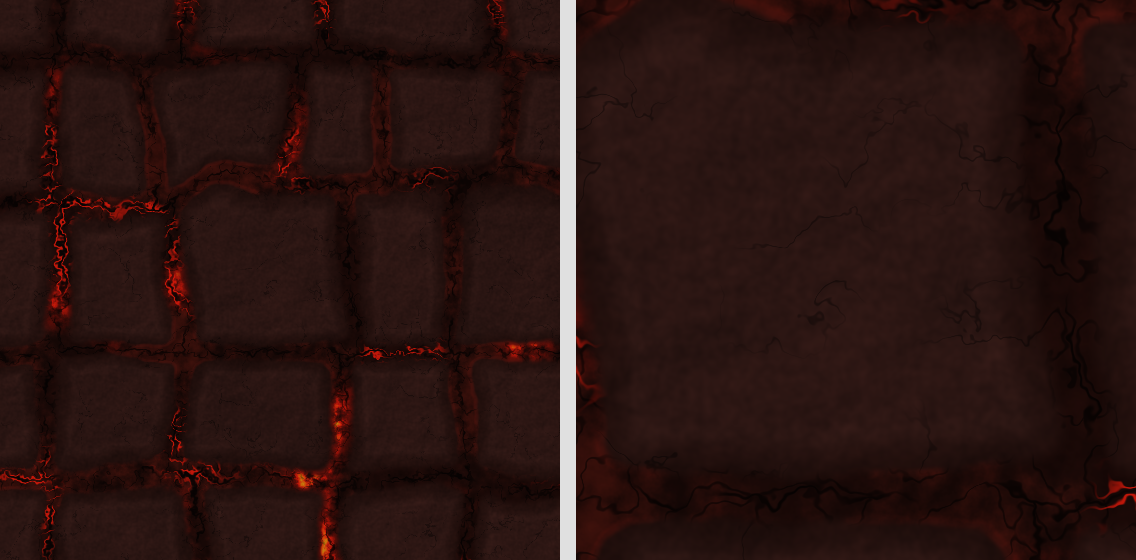
Left, the full canvas; right, a detail of the centre.
A Shadertoy shader for this texture:

```glsl
// Dark volcanic paving: rows of uneven rounded blocks over smouldering joints.
// Each block is a rounded-box distance in a warped grid; gradient noise gives
// the stone relief, the black cracks, and the patches of heat with jagged veins.

const vec3 STONE = vec3(0.162, 0.081, 0.070);
const vec3 STONE_EDGE = vec3(0.124, 0.056, 0.046);
const vec3 JOINT = vec3(0.105, 0.036, 0.027);
const vec3 WARM_JOINT = vec3(0.225, 0.060, 0.040);
const vec3 EMBER = vec3(0.50, 0.058, 0.030);
const vec3 LAVA = vec3(0.88, 0.10, 0.04);
const vec3 SULPHUR = vec3(0.74, 0.72, 0.05);

float hash(vec2 p) {
    vec3 q = fract(vec3(p.xyx) * 0.1031);
    q += dot(q, q.yzx + 33.33);
    return fract((q.x + q.y) * q.z);
}

float corner(vec2 cell, vec2 offset) {
    float angle = 6.2832 * hash(cell + 71.0);
    return dot(vec2(cos(angle), sin(angle)), offset);
}

float gradientNoise(vec2 p) {
    vec2 i = floor(p), f = fract(p);
    vec2 u = f * f * f * (f * (f * 6.0 - 15.0) + 10.0);
    vec2 e = vec2(1.0, 0.0);
    return mix(mix(corner(i, f), corner(i + e, f - e), u.x),
               mix(corner(i + e.yx, f - e.yx), corner(i + e.xx, f - e.xx), u.x), u.y);
}

float fbm(vec2 p) {
    float sum = 0.0, amplitude = 0.6;
    for (int i = 0; i < 5; i++) {
        sum += amplitude * gradientNoise(p);
        p = mat2(1.6, 1.2, -1.2, 1.6) * p + 7.3;
        amplitude *= 0.55;
    }
    return sum;
}

vec2 noiseVector(vec2 p) {
    return vec2(gradientNoise(p), gradientNoise(p + 43.7));
}

// Soft line of the given half width around zero
float line(float d, float width, float blur) {
    return 1.0 - smoothstep(width, width + blur, abs(d));
}

// Jittered one-dimensional divisions
float edgeAt(float k, float seed, float count) {
    return (k + 0.3 * (hash(vec2(k + 20.0, seed + 9.0)) - 0.5)) / count;
}

float findCell(float x, float seed, float count) {
    float k = floor(x * count);
    if (x < edgeAt(k, seed, count)) return k - 1.0;
    return x < edgeAt(k + 1.0, seed, count) ? k : k + 1.0;
}

// x: distance to the block outline, y: distance to the seam, zw: block id
vec4 paving(vec2 p, float gap) {
    p -= vec2(0.09, 0.15);
    float row = findCell(p.y, 50.0, 4.0);
    float columns = row == 2.0 ? 5.0 : 4.0;
    float column = findCell(p.x, row, columns);
    vec2 low = vec2(edgeAt(column, row, columns), edgeAt(row, 50.0, 4.0));
    vec2 high = vec2(edgeAt(column + 1.0, row, columns), edgeAt(row + 1.0, 50.0, 4.0));
    vec2 fromEdge = 0.5 * (high - low) - abs(p - 0.5 * (low + high));
    float radius = 0.022;
    vec2 q = gap + radius - fromEdge;
    float outline = length(max(q, 0.0)) + min(max(q.x, q.y), 0.0) - radius;
    return vec4(outline, min(fromEdge.x, fromEdge.y), column, row);
}

// Uneven courses: one step between the left and right side plus wavy edges
vec2 bend(vec2 p) {
    float rise = (p.y - 0.7) / 0.12;
    float courseStep = 0.05 * smoothstep(0.28, 0.4, p.x) * exp(-rise * rise);
    return p - vec2(0.0, courseStep) + 0.04 * noiseVector(p * 4.0) + 0.01 * noiseVector(p * 13.0);
}

// Fine broken cracks, chipped relief and grain on a nearly even tone
vec3 stoneColor(vec2 p, float outline, vec2 id) {
    vec2 chipped = p + 0.012 * noiseVector(p * 24.0);
    float relief = fbm(chipped * 16.0) - fbm(chipped * 16.0 + vec2(-0.06, 0.09));
    float grain = gradientNoise(p * 210.0) + gradientNoise(p * 120.0);
    float shade = 0.97 + 0.1 * hash(id + 30.0) + 0.13 * fbm(p * 9.0) + 0.55 * relief + 0.11 * grain;
    float crack = line(fbm(chipped * 13.0 + 5.0), 0.002, 0.018);
    crack *= smoothstep(-0.15, 0.25, gradientNoise(p * 11.0));
    vec3 color = mix(STONE, STONE_EDGE, smoothstep(-0.032, -0.004, outline + 0.012 * fbm(p * 20.0)));
    color += vec3(0.010, 0.006, 0.005) * line(outline + 0.028, 0.002, 0.006);
    return color * shade * (1.0 - 0.36 * crack);
}

void mainImage(out vec4 fragColor, in vec2 fragCoord) {
    vec2 p = fragCoord / iResolution.xy;
    float blur = 1.0 / iResolution.y;
    vec2 bent = bend(p);
    vec2 jagged = bent + 0.016 * noiseVector(p * 27.0) + 0.010 * noiseVector(p * 66.0)
                + 0.005 * noiseVector(p * 150.0);
    float gap = 0.016 + 0.008 * gradientNoise(p * 6.0 + 3.0);
    vec4 block = paving(bent + 0.004 * noiseVector(p * 45.0), gap);
    float seam = paving(jagged, gap).y;
    float rough = fbm(p * 42.0);

    // Stone faces and dark, slightly warm joints
    float joint = smoothstep(-0.007, 0.005 + blur, block.x);
    float warmth = smoothstep(-0.05, 0.4, gradientNoise(p * 5.0 + 11.0) + 0.4 * rough);
    vec3 jointColor = mix(JOINT, WARM_JOINT, 0.75 * warmth) * (0.95 + 0.6 * rough);
    vec3 color = mix(stoneColor(p, block.x, block.zw), jointColor, joint);
    color += vec3(0.07, 0.008, 0.004) * warmth * line(block.x, 0.001, 0.004);

    // Soft patches of heat inside the joints
    float heatField = gradientNoise(p * 5.2 + vec2(3.6, 8.1));
    float heat = smoothstep(0.14, 0.46, heatField + 0.08 * rough);
    float bed = smoothstep(-0.010, 0.008, block.x);
    float glow = bed * heat * smoothstep(-0.5, 0.2, rough);
    color = mix(color, EMBER, glow);
    color = mix(color, LAVA, 0.85 * smoothstep(0.55, 1.0, glow));

    // Thin black cracks, broken up along the joints
    float broken = smoothstep(-0.2, 0.1, gradientNoise(p * 19.0 + 60.0));
    float fissure = broken * line(seam, 0.0004, 0.0016 + blur);
    float branch = joint * line(gradientNoise(jagged * 30.0), 0.01, 0.055);
    color *= 1.0 - 0.7 * max(fissure, 0.7 * branch);

    // Sparse red veins: two frayed strands and short rungs across the joint
    float veinHeat = smoothstep(0.06, 0.24, gradientNoise(p * 4.3 + 27.0) + 0.25 * heat);
    float frayed = smoothstep(-0.12, 0.12, gradientNoise(p * 31.0 + 15.0));
    float strand = line(seam - 0.005, 0.0003, 0.0012 + blur);
    float rungs = bed * line(gradientNoise(jagged * vec2(16.0, 50.0) + 9.0), 0.01, 0.08);
    float spark = veinHeat * max(strand * frayed, 0.8 * rungs * (1.0 - frayed));
    color = mix(color, mix(EMBER, LAVA, spark), 0.85 * spark);

    // Yellow cores in the hottest spots
    float core = smoothstep(0.40, 0.54, heatField + 0.2 * rough) * smoothstep(0.0, 0.010, block.x);
    color = mix(color, SULPHUR, core * (1.0 - 0.8 * fissure) * smoothstep(-0.1, 0.15, rough));

    fragColor = vec4(clamp(color, 0.0, 1.0), 1.0);
}
```
